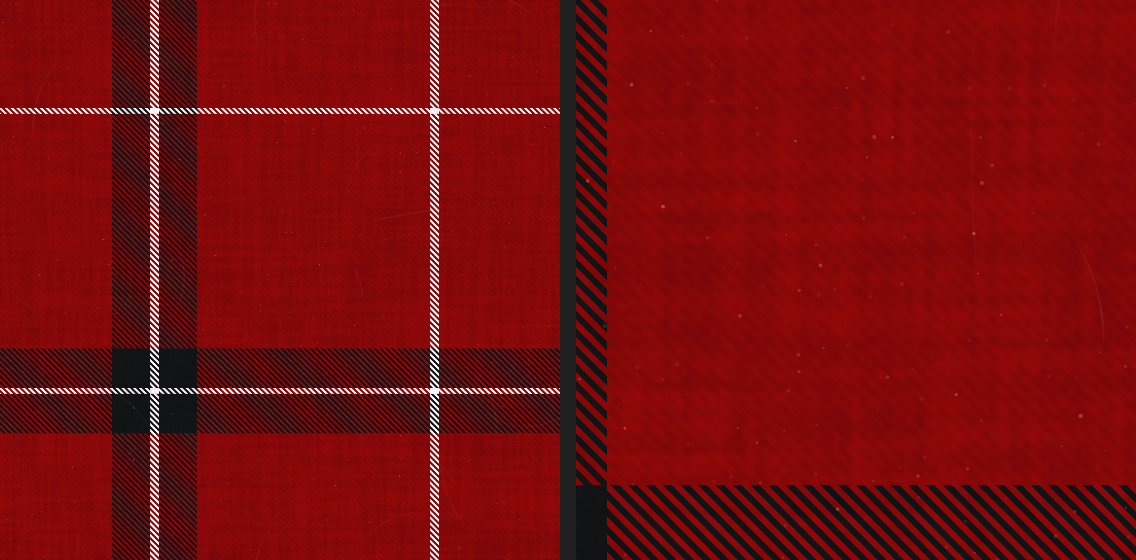
Left, the full canvas; right, a detail of the centre.
Write a WebGL 1 fragment shader that draws this pattern.

```glsl
precision highp float;
uniform vec2 u_resolution;

float hash(vec2 p) {
  vec3 q = fract(p.xyx * vec3(0.1031, 0.1030, 0.0973));
  q += dot(q, q.yzx + 33.33);
  return fract((q.x + q.y) * q.z);
}

// Value noise on a unit square that wraps after "cells" steps
float wrapNoise(vec2 uv, vec2 cells) {
  vec2 p = uv * cells;
  vec2 i = floor(p);
  vec2 f = fract(p);
  f = f * f * (3.0 - 2.0 * f);
  vec2 a = mod(i, cells);
  vec2 b = mod(i + 1.0, cells);
  return mix(mix(hash(a), hash(vec2(b.x, a.y)), f.x),
             mix(hash(vec2(a.x, b.y)), hash(b), f.x), f.y);
}

// Shortest signed offset on the repeating tile
vec2 wrapOffset(vec2 d) {
  return fract(d + 0.5) - 0.5;
}

float band(float t, float center, float halfWidth, float px) {
  float d = abs(fract(t - center + 0.5) - 0.5) - halfWidth;
  return 1.0 - smoothstep(-0.5 * px, 0.5 * px, d);
}

// Colour of one thread set: red ground, black band, two white lines
vec3 threadColor(float t, float center, float lineHalf, float px) {
  vec3 color = mix(vec3(0.53, 0.030, 0.034), vec3(0.068, 0.075, 0.08),
                   band(t, center, 0.0758, px));
  float line = max(band(t, center, lineHalf, px),
                   band(t, center + 0.5, lineHalf, px));
  return mix(color, vec3(0.98, 0.955, 0.965), line);
}

float specks(vec2 uv, float px) {
  vec2 p = uv * 64.0;
  vec2 cell = mod(floor(p), 64.0);
  vec2 spot = 0.15 + 0.7 * vec2(hash(cell + 7.0), hash(cell + 91.0));
  float d = length(fract(p) - spot) / 64.0;
  float radius = mix(0.0004, 0.0012, hash(cell + 153.0));
  float dotMask = 1.0 - smoothstep(radius - 0.5 * px, radius + 0.5 * px, d);
  float seed = hash(cell + 211.0);
  return dotMask * step(0.7, seed) * mix(0.08, 0.4, pow(hash(cell + 307.0), 4.0));
}

// Thin curved scratches, faded at their ends
float scratches(vec2 uv, float px) {
  float sum = 0.0;
  for (int i = 0; i < 26; i++) {
    float k = float(i) * 3.0 + 1.0;
    vec2 d = wrapOffset(uv - vec2(hash(vec2(k, 5.0)), hash(vec2(k, 17.0))));
    float angle = 6.2832 * hash(vec2(k, 29.0));
    float c = cos(angle);
    float s = sin(angle);
    vec2 q = vec2(c * d.x + s * d.y, c * d.y - s * d.x);
    float reach = mix(0.03, 0.1, hash(vec2(k, 41.0)));
    float bend = mix(-5.0, 5.0, hash(vec2(k, 53.0)));
    float away = abs(q.y - bend * q.x * q.x) / sqrt(1.0 + 4.0 * bend * bend * q.x * q.x);
    float stroke = 1.0 - smoothstep(0.0002, 0.0004 + px, away);
    float fade = 1.0 - smoothstep(0.4 * reach, reach, abs(q.x));
    sum += stroke * fade * mix(0.03, 0.09, hash(vec2(k, 67.0)));
  }
  return sum * mix(0.4, 1.2, wrapNoise(uv, vec2(48.0)));
}

void main() {
  vec2 uv = gl_FragCoord.xy / u_resolution;
  float px = 1.0 / min(u_resolution.x, u_resolution.y);

  // Diagonal twill picks the upright or the level thread
  float wave = abs(fract((uv.x + uv.y) * 96.0) - 0.5);
  float soft = min(0.22, 60.0 * px);
  float twill = smoothstep(0.25 - soft, 0.25 + soft, wave);
  vec3 upright = threadColor(uv.x, 0.276, 0.0078, px);
  vec3 level = threadColor(uv.y, 0.302, 0.0052, px);
  vec3 color = mix(level, upright, twill);

  // Uneven yarn: long streaks both ways, fine grain, soft patches
  float yarn = wrapNoise(uv, vec2(160.0, 10.0)) + wrapNoise(uv, vec2(10.0, 160.0)) - 1.0;
  float grain = wrapNoise(uv, vec2(256.0)) - 0.5;
  float patches = wrapNoise(uv, vec2(9.0)) - 0.5;
  color *= 1.0 + 0.09 * yarn + 0.08 * grain + 0.04 * patches + 0.04 * (twill - 0.5);

  // Wear: pale lint and scratches
  float wear = specks(uv, px) + scratches(uv, px);
  color = mix(color, vec3(0.92, 0.66, 0.62), clamp(wear, 0.0, 0.6));
  gl_FragColor = vec4(color, 1.0);
}
```
